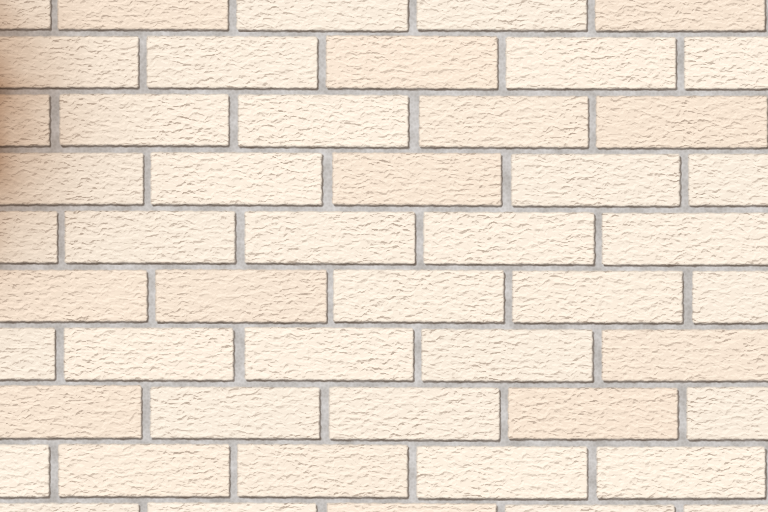
A Shadertoy shader for this texture:

```glsl
const vec2 BRICK_PITCH = vec2(0.3496, 0.1141);
const vec2 JOINT_WIDTH = vec2(0.0175, 0.0125);
const vec2 WALL_ORIGIN = vec2(0.112, 0.0645);

const vec3 CREAM = vec3(0.995, 0.945, 0.88);
const vec3 PEACH = vec3(0.97, 0.885, 0.80);
const vec3 CREASE = vec3(0.66, 0.585, 0.52);
const vec3 MORTAR_LIGHT = vec3(0.87, 0.855, 0.845);
const vec3 MORTAR_DARK = vec3(0.71, 0.69, 0.67);
const vec3 SHADOW = vec3(0.42, 0.37, 0.33);
const vec3 STAIN = vec3(0.68, 0.57, 0.49);

vec2 hash2(vec2 p) {
    vec2 q = vec2(dot(p, vec2(127.1, 311.7)), dot(p, vec2(269.5, 183.3)));
    return fract(sin(q) * 43758.55);
}

// Distance to the nearest scattered point, in cell units
float cellular(vec2 p) {
    vec2 cell = floor(p), local = fract(p);
    float nearest = 4.0;
    for (int y = -1; y <= 1; y++)
        for (int x = -1; x <= 1; x++) {
            vec2 n = vec2(x, y);
            vec2 d = n + hash2(cell + n) - local;
            nearest = min(nearest, dot(d, d));
        }
    return sqrt(nearest);
}

// Layered sines in the range -1 to 1
float waves(vec2 p) {
    float sum = 0.0, amp = 0.5;
    for (int i = 0; i < 4; i++) {
        sum += amp * sin(p.x + 1.7 * sin(p.y)) * cos(p.y + 1.3 * sin(p.x));
        p = mat2(1.5, 1.1, -1.1, 1.5) * p + 2.3;
        amp *= 0.5;
    }
    return sum;
}

// Height of the wrinkled brick face
float wrinkles(vec2 p) {
    p += 0.006 * vec2(waves(p * 55.0), waves(p * 60.0 + 4.0));
    return cellular(p * vec2(36.0, 84.0))
         + 0.55 * cellular(p * vec2(95.0, 175.0) + 9.0);
}

float boxDistance(vec2 p, vec2 halfSize, float radius) {
    vec2 d = abs(p) - halfSize + radius;
    return length(max(d, 0.0)) + min(max(d.x, d.y), 0.0) - radius;
}

vec3 brickColor(vec2 p, vec2 id, float edge) {
    vec2 seed = hash2(id + 5.0);
    vec3 base = mix(CREAM, PEACH, 0.1 + 0.6 * smoothstep(0.65, 1.0, seed.x));
    base *= 0.99 + 0.02 * seed.y;

    // Relief lit from the upper left
    vec2 q = p + id * vec2(1.37, 0.73);
    float slope = wrinkles(q + vec2(-0.001, 0.0026)) - wrinkles(q);
    float depth = 0.62 + 0.5 * waves(q * 16.0);
    vec3 color = mix(base, CREASE, depth * 0.8 * smoothstep(0.04, 0.46, slope));
    color += 0.04 * smoothstep(0.05, 0.3, -slope);

    // Worn rim
    return color * mix(0.88, 1.0, smoothstep(0.0, 0.004, -edge));
}

vec3 mortarColor(vec2 p, float shadowEdge) {
    float grain = cellular(p * 150.0) - 0.5;
    float mottle = 0.5 + 0.6 * waves(p * 38.0) + 0.5 * grain;
    vec3 color = mix(MORTAR_DARK, MORTAR_LIGHT, clamp(mottle, 0.0, 1.0));
    float shade = 1.0 - smoothstep(-0.0022, 0.0018, shadowEdge);
    return mix(color, SHADOW, shade * (0.8 + 0.3 * waves(p * 50.0)));
}

void mainImage(out vec4 fragColor, in vec2 fragCoord) {
    float pixel = 1.0 / iResolution.y;
    vec2 p = fragCoord * pixel;

    // Running bond, counted downwards from the top
    vec2 grid = (vec2(p.x, 1.0 - p.y) - WALL_ORIGIN) / BRICK_PITCH;
    grid.y += 1.0 + 0.015 * sin(p.x * 3.0 + 1.0);
    float row = floor(grid.y);
    grid.x -= 0.5 * mod(row, 2.0) + 0.022 * sin(row * 0.8 - 2.2);
    vec2 id = vec2(floor(grid.x), row);
    vec2 local = (fract(grid) - 0.5) * BRICK_PITCH * vec2(1.0, -1.0);

    // Uneven placement, size and outline
    vec2 jitter = hash2(id) - 0.5;
    local -= jitter * vec2(0.004, 0.002);
    vec2 halfSize = 0.5 * (BRICK_PITCH - JOINT_WIDTH);
    halfSize += (hash2(id + 17.0) - 0.5) * vec2(0.003, 0.0015);
    float ragged = 0.0016 * waves(p * 130.0);
    float edge = boxDistance(local, halfSize, 0.004) + ragged;
    vec2 shadowOffset = vec2(0.0028, -0.004);
    float shadowEdge = boxDistance(local - shadowOffset, halfSize, 0.004) + ragged;

    vec3 brick = brickColor(p, id, edge);
    vec3 mortar = mortarColor(p, shadowEdge);
    vec3 color = mix(brick, mortar, smoothstep(-pixel, pixel, edge));

    // Brown weathering on the upper left side
    float height = (p.y - 0.77) / 0.27;
    float stain = exp(-p.x * 9.0 - height * height);
    color *= mix(vec3(1.0), STAIN, stain * (0.9 + 0.2 * waves(p * 20.0)));

    fragColor = vec4(clamp(color, 0.0, 1.0), 1.0);
}
```
